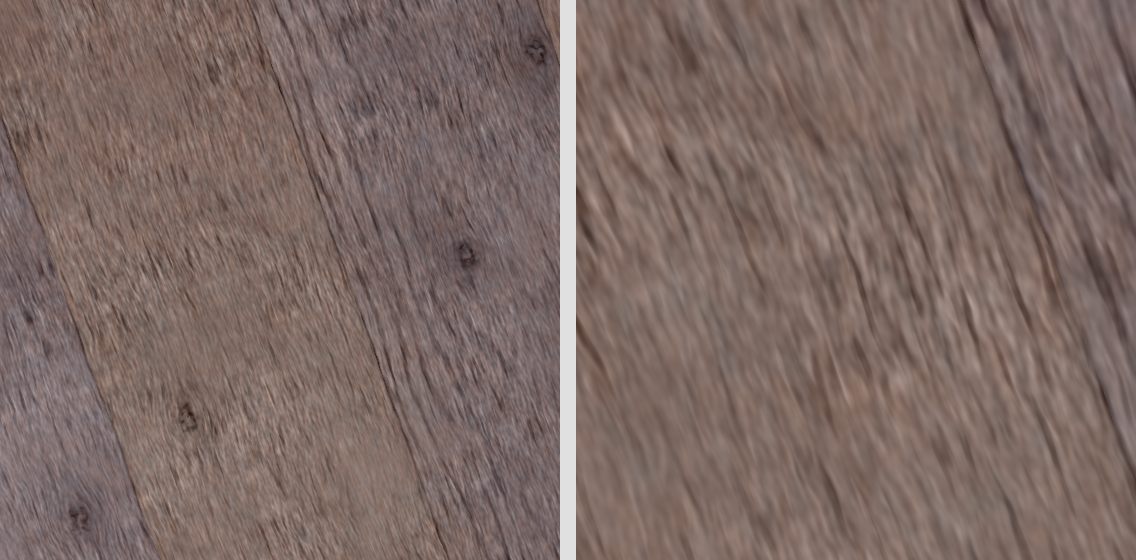
Left: the whole. Right: its middle third, enlarged.
Give the GLSL for this texture, as a WebGL 1 fragment shader.

```glsl
precision highp float;
// Weathered wooden floor: slanted brown and grey planks with fine grain, veins and knots.
uniform vec2 u_resolution;

const float SLANT = 0.36;         // sideways drift of the seams per unit height
const float PLANK_WIDTH = 0.516;
const float FIRST_SEAM = 0.286;
const vec3 BROWN = vec3(0.508, 0.432, 0.402);
const vec3 UMBER = vec3(0.478, 0.393, 0.364);
const vec3 GREY = vec3(0.444, 0.381, 0.382);
const vec3 LILAC = vec3(0.495, 0.436, 0.442);

vec2 gradientAt(vec2 cell) {
  float angle = 6.2832 * fract(sin(dot(cell, vec2(127.1, 311.7))) * 43758.5);
  return vec2(cos(angle), sin(angle));
}

// Gradient noise, roughly -1 to 1
float noise(vec2 p) {
  vec2 i = floor(p);
  vec2 f = p - i;
  vec2 w = f * f * f * (f * (f * 6.0 - 15.0) + 10.0);
  float a = dot(gradientAt(i), f);
  float b = dot(gradientAt(i + vec2(1.0, 0.0)), f - vec2(1.0, 0.0));
  float c = dot(gradientAt(i + vec2(0.0, 1.0)), f - vec2(0.0, 1.0));
  float d = dot(gradientAt(i + 1.0), f - 1.0);
  return 1.4 * mix(mix(a, b, w.x), mix(c, d, w.x), w.y);
}

// Offset from a plank's knot, in x across the plank and y along it
vec2 knotOffset(vec2 wood, float plank, float index) {
  float across = fract(0.27 + 0.17 * plank + 0.335 * plank * (plank - 1.0) + 0.5 * index);
  float along = 0.134 + 0.11 * plank + 0.32 * index;
  return wood - vec2(across * PLANK_WIDTH, along);
}

// Darkness of a knot: ragged ring, cracked heart and soft halo
float knotShade(vec2 offset, float seed) {
  float ragged = noise(offset * 60.0 + seed);
  float radius = length(offset / vec2(0.019, 0.027)) + 0.5 * ragged;
  float ring = exp(-9.0 * (radius - 0.75) * (radius - 0.75));
  float heart = smoothstep(0.0, 0.5, noise(offset * 110.0 + seed)) * exp(-radius * radius);
  float halo = exp(-dot(offset, offset) / 0.0035);
  return 0.12 * ring * (0.75 + 0.9 * ragged) + 0.16 * heart + 0.06 * halo;
}

// Fine light and dark fibres, with thin dark pores and pale flecks
float grain(vec2 p, float seed) {
  float broad = noise(vec2(p.x * 48.0 + seed, p.y * 5.0));
  float medium = noise(vec2(p.x * 115.0, p.y * 17.0 + seed));
  float fine = noise(vec2(p.x * 205.0 + seed, p.y * 38.0));
  float speckle = noise(vec2(p.x * 230.0, p.y * 105.0) + seed);
  float pores = smoothstep(0.25, 0.6, noise(vec2(p.x * 125.0 - seed, p.y * 13.0)));
  float flecks = smoothstep(0.3, 0.7, noise(vec2(p.x * 180.0 + seed, p.y * 30.0 + 9.0)));
  float patches = 0.95 + 0.6 * noise(p * 6.0 + seed);
  float fibres = 0.022 * broad + 0.062 * medium + 0.088 * fine + 0.045 * speckle;
  return patches * (fibres - 0.095 * pores + 0.06 * flecks) + 0.006;
}

// Thin wavy dark lines and paler bands beside the left edge of a plank
float veins(float u, float along) {
  float bend = 0.9 * noise(vec2(u * 3.0, along * 2.6)) + 0.2 * noise(vec2(u * 12.0, along * 9.0));
  float phase = abs(fract(u * 14.0 + bend) - 0.5);
  float line = 1.0 - smoothstep(0.03, 0.2, phase);
  float strength = 0.8 + 0.9 * noise(vec2(u * 14.0, along * 5.0));
  return (1.0 - smoothstep(0.2, 0.42, u)) * (0.03 - 0.115 * line * strength);
}

// Dark joint that fades in and out along its length
float seamShade(float distanceToSeam, float along, float plank) {
  float depth = 0.085 + 0.16 * noise(vec2(along * 5.0, plank * 7.3))
              + 0.08 * noise(vec2(along * 28.0, plank * 3.1));
  float joint = 1.0 - smoothstep(0.0002, 0.0042, distanceToSeam);
  return max(depth, 0.0) * joint + 0.02 * exp(-distanceToSeam * 120.0);
}

void main() {
  vec2 uv = gl_FragCoord.xy / u_resolution;

  // Plank coordinates
  float wobble = 0.003 * noise(uv * 7.0) + 0.0012 * noise(uv * 40.0);
  float slanted = (uv.x + SLANT * uv.y - FIRST_SEAM + wobble) / PLANK_WIDTH;
  float plank = floor(slanted);
  float u = slanted - plank;
  float along = uv.y - SLANT * uv.x;
  vec2 wood = vec2(u * PLANK_WIDTH, along);
  float greyness = mod(abs(plank), 2.0);
  float seed = plank * 17.3;

  // Knots push the fibres aside
  vec2 fibre = wood + vec2(0.009 * noise(uv * 4.0 + seed), 0.0);
  float knots = 0.0;
  for (int i = 0; i < 2; i++) {
    float index = float(i);
    float present = i == 0 ? 1.0 : greyness;
    vec2 offset = knotOffset(wood, plank, index);
    fibre.x -= present * 0.45 * offset.x * exp(-dot(offset, offset) / 0.0025);
    knots += present * knotShade(offset, seed + index * 5.7);
  }

  // Broad stains and plank tones, blending a little across the joint
  float cloud = noise(uv * 3.5 + seed);
  float stain = noise(vec2(wood.x * 16.0 + seed, along * 5.0));
  float warmth = smoothstep(0.2, 1.0, uv.y + 0.4 * cloud);
  vec3 brown = mix(BROWN, UMBER, warmth);
  vec3 grey = mix(GREY, LILAC, smoothstep(0.15, 0.9, 1.0 - uv.x - uv.y + 0.4 * cloud));
  float edgeWarmth = 0.5 * (1.0 - smoothstep(0.0, 0.3, u));
  vec3 color = mix(brown, grey, greyness * (1.0 - edgeWarmth));
  color += 0.03 * cloud + 0.036 * stain;

  // Surface detail
  float light = grain(fibre, seed) + greyness * veins(u, along);
  light -= knots + seamShade(min(u, 1.0 - u) * PLANK_WIDTH, along, floor(slanted + 0.5));
  color += light * vec3(1.0, 0.98, 0.96);

  // Faint colour mottling between rust and blue grey
  float tint = noise(vec2(wood.x * 75.0, along * 30.0) + seed) + 0.7 * noise(uv * 13.0);
  color += 0.016 * tint * vec3(1.0, -0.15, -0.85);

  gl_FragColor = vec4(clamp(color, 0.0, 1.0), 1.0);
}
```
